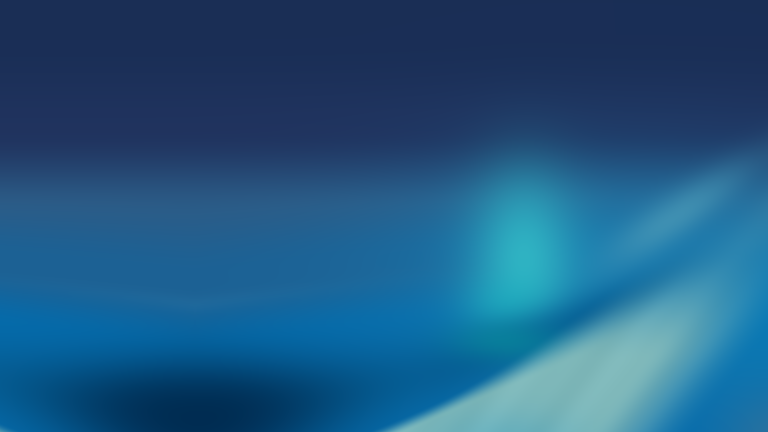
Write a Shadertoy shader that draws this background.

```glsl
// Soft blue abstract backdrop: navy haze, a teal glow and a pale curved beam.

// Soft elliptical falloff around a centre.
float glow(vec2 p, vec2 centre, vec2 radius) {
    vec2 q = (p - centre) / radius;
    return exp(-dot(q, q));
}

// Vertical blend from deep blue through haze to navy.
vec3 skyGradient(float y) {
    vec3 c = mix(vec3(0.02, 0.42, 0.67), vec3(0.11, 0.38, 0.58), smoothstep(0.19, 0.32, y));
    c = mix(c, vec3(0.17, 0.36, 0.53), smoothstep(0.36, 0.54, y));
    c = mix(c, vec3(0.125, 0.20, 0.37), smoothstep(0.50, 0.70, y));
    return mix(c, vec3(0.10, 0.18, 0.335), smoothstep(0.68, 0.92, y));
}

void mainImage(out vec4 fragColor, in vec2 fragCoord) {
    vec2 uv = fragCoord / iResolution.xy;

    // Fold about a crease, so the low bands form a shallow valley.
    float fold = abs(uv.x - 0.254);
    float lift = 0.22 * min(fold, 0.3) * (1.0 - smoothstep(0.35, 0.6, uv.y));
    vec3 color = skyGradient(uv.y - lift);

    // Faint band along the valley
    float band = uv.y - lift - 0.295;
    color += vec3(0.02, 0.025, 0.02) * exp(-band * band / 0.0004) * exp(-fold * 6.0);

    // Wide blue wash on the right, then the teal glow
    color = mix(color, vec3(0.10, 0.50, 0.70), 0.85 * glow(uv, vec2(0.78, 0.36), vec2(0.25, 0.24)));
    color = mix(color, vec3(0.04, 0.48, 0.71), 0.85 * glow(uv, vec2(1.02, 0.30), vec2(0.14, 0.22)));
    color = mix(color, vec3(0.20, 0.74, 0.78), 0.85 * glow(uv, vec2(0.682, 0.40), vec2(0.065, 0.19)));
    color = mix(color, vec3(0.10, 0.72, 0.76), 0.45 * glow(uv, vec2(0.662, 0.29), vec2(0.055, 0.07)));

    // Dark trough above the curved edge of the beam
    float edge = -0.136 + 0.37 * fold + 0.71 * fold * fold;
    float height = uv.y - edge;
    float trough = (height - 0.19 + 0.32 * fold) / (0.115 - 0.11 * min(fold, 0.6));
    vec3 troughColor = mix(vec3(0.0, 0.19, 0.34), vec3(0.02, 0.36, 0.57), smoothstep(0.02, 0.30, fold));
    float troughFade = 1.0 - smoothstep(0.50, 0.72, fold);
    color = mix(color, troughColor, 0.85 * troughFade * exp(-trough * trough));
    color = mix(color, vec3(0.0, 0.15, 0.29), 0.75 * glow(uv, vec2(0.26, 0.01), vec2(0.14, 0.12)));
    color = mix(color, vec3(0.03, 0.54, 0.61), 0.65 * glow(uv, vec2(0.66, 0.21), vec2(0.07, 0.045)));

    // Thin upper ray, rising to the right
    float ray = (uv.y - 0.41 - 0.9 * (uv.x - 0.79) - 0.9 * pow(max(uv.x - 0.79, 0.0), 2.0)) / 0.06;
    float rayFade = smoothstep(0.74, 0.87, uv.x) * (1.0 - 0.75 * smoothstep(0.88, 1.0, uv.x));
    color = mix(color, vec3(0.30, 0.61, 0.72), 0.70 * rayFade * exp(-ray * ray));

    // Pale beam with soft lengthwise streaks
    float softness = 0.018 + 0.07 * smoothstep(0.3, 0.7, fold);
    float beam = smoothstep(softness, -softness, height);
    float across = uv.x - 0.835 - 0.42 * uv.y;
    beam *= 1.0 - smoothstep(-0.07, 0.07, across);
    beam *= 1.0 - 0.75 * smoothstep(0.16, 0.42, uv.y);
    float streaks = sin(across * 55.0) + 0.5 * sin(across * 117.0 + 1.0);
    vec3 beamColor = mix(vec3(0.53, 0.74, 0.73), vec3(0.36, 0.68, 0.75),
                         0.6 * glow(uv, vec2(0.66, -0.02), vec2(0.10, 0.07)));
    color = mix(color, beamColor + 0.012 * streaks, 0.93 * beam);

    // Muted lower right corner
    color = mix(color, vec3(0.22, 0.45, 0.60), 0.7 * glow(uv, vec2(1.02, -0.02), vec2(0.08, 0.12)));

    fragColor = vec4(clamp(color, 0.0, 1.0), 1.0);
}
```
